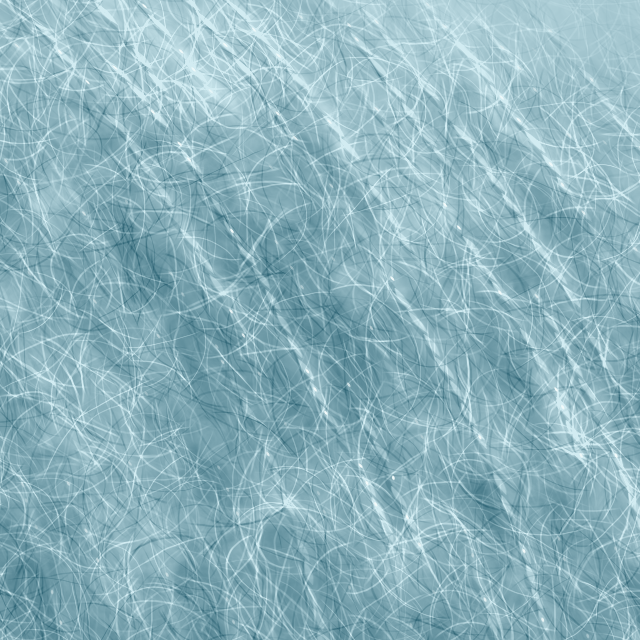
A Shadertoy shader for this texture:

```glsl
const vec3 DEEP_TEAL = vec3(0.27, 0.47, 0.53);
const vec3 PALE_BLUE = vec3(0.73, 0.85, 0.88);
const vec3 GLINT_WHITE = vec3(0.95, 0.98, 0.98);
const float STRAND_ANGLE = 2.05;
const int FIBER_LAYERS = 15;

float hash(vec2 p) {
    return fract(sin(dot(p, vec2(127.1, 311.7))) * 43758.5453);
}

float noise(vec2 p) {
    vec2 i = floor(p), f = fract(p);
    f = f * f * (3.0 - 2.0 * f);
    return mix(mix(hash(i), hash(i + vec2(1, 0)), f.x),
               mix(hash(i + vec2(0, 1)), hash(i + vec2(1, 1)), f.x), f.y);
}

// Fractal noise centred on zero
float fbm(vec2 p) {
    float sum = 0.0, amp = 0.5;
    for (int i = 0; i < 5; i++) {
        sum += amp * (noise(p) - 0.5);
        p = mat2(0.8, 0.6, -0.6, 0.8) * p * 2.03 + 7.3;
        amp *= 0.55;
    }
    return sum;
}

// Coverage of one bent hair centred on the origin
float hair(vec2 p, float angle, float halfLength, float bend, float width) {
    float c = cos(angle), s = sin(angle);
    p = vec2(c * p.x + s * p.y, c * p.y - s * p.x);
    float slope = 2.0 * bend * p.x;
    float d = abs(p.y - bend * p.x * p.x) / sqrt(1.0 + slope * slope);
    float ends = 1.0 - smoothstep(0.65, 1.0, abs(p.x) / halfLength);
    return ends * (1.0 - smoothstep(0.2 * width, 1.8 * width, d));
}

// Signed tone of one scattered layer of light and dark hairs
float hairLayer(vec2 uv, float cell, float spread, float seed) {
    vec2 p = uv / cell + seed * 3.7;
    vec2 home = floor(p);
    float tone = 0.0;
    for (int j = -1; j <= 1; j++)
    for (int i = -1; i <= 1; i++) {
        vec2 id = home + vec2(i, j);
        vec2 key = id + seed * 17.0;
        vec2 center = id + vec2(hash(key), hash(key + 31.0));
        float angle = STRAND_ANGLE + spread * (hash(key + 53.0) - 0.5);
        float bend = 1.1 * (hash(key + 71.0) - 0.5);
        float shade = mix(-0.24, 0.38, hash(key + 97.0));
        float width = mix(0.0008, 0.0016, hash(key + 113.0)) / cell;
        tone += shade * hair(p - center, angle, 0.95, bend, width);
    }
    return tone;
}

// Pointed ply of twisted yarn; t runs from -0.5 to 0.5 along it
float petal(float across, float t, float width) {
    float edge = width * (1.0 - 4.0 * t * t);
    return smoothstep(-0.0018, 0.0018, edge - abs(across)) * step(abs(t), 0.5);
}

// Returns the tone change (x) and glint (y) of the yarn strands
vec2 yarns(float s, float y) {
    const float SPACING = 0.068;
    float home = floor(s / SPACING);
    vec2 result = vec2(0.0);
    for (int i = -1; i <= 1; i++) {
        float id = home + float(i);
        float wobble = 0.022 * (noise(vec2(y * 5.0, id * 9.1)) - 0.5)
                     + 0.006 * (noise(vec2(y * 34.0, id * 5.3)) - 0.5);
        float d = s - (id + 0.5 + 0.45 * (hash(vec2(id, 4.0)) - 0.5)) * SPACING - wobble;
        float seen = smoothstep(0.25, 0.65, noise(vec2(y * 4.0 + id * 3.1, id * 7.7)));
        seen *= mix(0.35, 1.0, smoothstep(0.35, 0.65, s));

        float v = y / 0.036 + 9.0 * hash(vec2(id, 8.0));
        float bead = floor(v), t = fract(v) - 0.5;
        float pick = hash(vec2(id, bead));
        float light = petal(d + 0.007 * t, t, 0.0055) * step(0.22, pick);
        float u = fract(v + 0.45) - 0.5;
        float dark = petal(d + 0.007 + 0.006 * u, u, 0.0045);
        float halo = exp(-d * d / 0.0004);
        result.x += seen * (0.32 * light - 0.24 * dark * (1.0 - light)) + 0.13 * halo * (0.4 + seen);

        // Metallic flecks
        vec2 fleck = vec2(d + 0.004 * (pick - 0.5), (t - 0.4 * (pick - 0.5)) * 0.036);
        float size = length(fleck * vec2(1.2, 0.75));
        float chosen = step(0.7, hash(vec2(bead, id + 40.0)));
        result.y += chosen * (0.3 + 0.7 * seen) * (1.0 - smoothstep(0.0012, 0.0037, size));
    }
    return result;
}

void mainImage(out vec4 fragColor, in vec2 fragCoord) {
    vec2 uv = fragCoord / iResolution.y;
    // Strand coordinate: slanted and curving over toward the top
    float s = uv.x + 0.25 * uv.y + 0.3 * uv.y * uv.y;
    float haze = smoothstep(1.02, 1.27, uv.y + 0.3 * uv.x);
    float detail = 1.0 - 0.75 * haze;

    // Soft wool body with wispy streaks and dark hollows
    vec2 warp = vec2(fbm(uv * 6.0), fbm(uv * 6.0 + 19.0));
    float tone = 0.43 + 0.28 * smoothstep(0.6, 1.0, uv.y + 0.08 * uv.x) + 0.15 * haze;
    tone += detail * 0.55 * fbm(vec2(s * 19.0, uv.y * 5.0) + 2.0 * warp);
    tone += detail * 0.6 * fbm(uv * 9.0 + 1.5 * warp);
    tone += detail * 0.25 * fbm(uv * 55.0 + 4.0 * warp);

    vec2 yarn = yarns(s, uv.y);
    tone += detail * yarn.x;

    // Tangled mohair, alternating loose and strand-aligned layers
    for (int i = 0; i < FIBER_LAYERS; i++) {
        float k = float(i);
        float cell = mix(0.042, 0.1, k / float(FIBER_LAYERS));
        float spread = mod(k, 3.0) < 1.0 ? 1.2 : 3.14;
        tone += detail * hairLayer(uv + 0.015 * warp, cell, spread, k + 1.0);
    }

    vec3 color = mix(DEEP_TEAL, PALE_BLUE, clamp(tone, -0.15, 1.2));
    color = mix(color, GLINT_WHITE, clamp(yarn.y, 0.0, 1.0) * detail);
    fragColor = vec4(color, 1.0);
}
```
